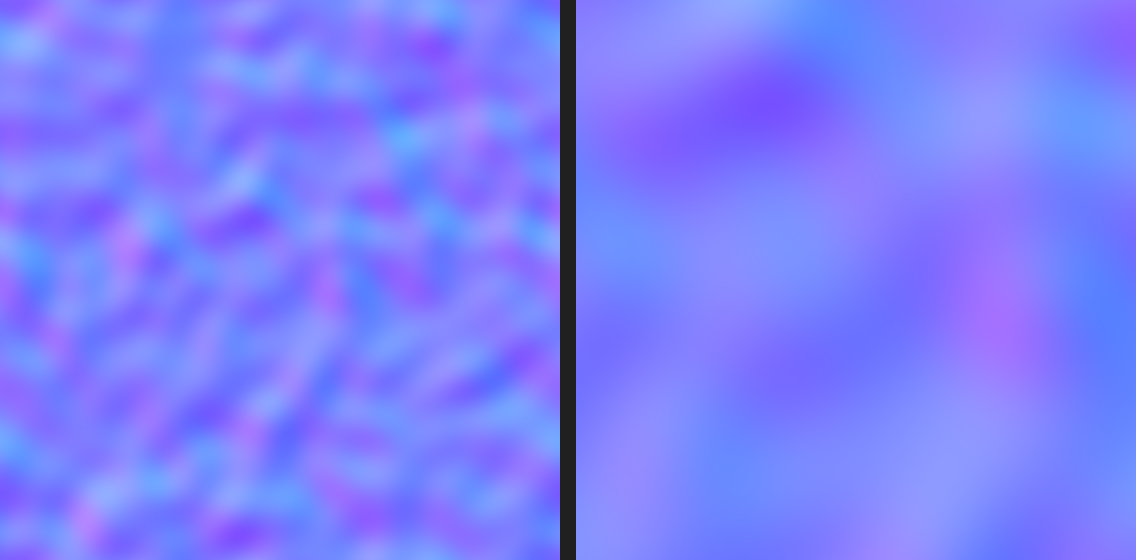
Left: the whole. Right: its middle third, enlarged.
Give the GLSL for this texture map, as a Shadertoy shader.

```glsl
// Tiling tangent-space normal map of a softly rippled, irregular surface.
// The height is a sum of random plane waves with whole wave numbers, so it wraps
// exactly; its analytic slope, scaled to a set contrast, gives red and green.

const float TAU = 6.2831853;
const int MAX_WAVES = 13;                   // highest wave number per axis
const float BANDWIDTH = 5.2;                // spread of the wave numbers
const vec2 CONTRAST = vec2(0.052, 0.061);   // deviation of red and green
const vec2 TILT_SIGN = vec2(-1.0, 1.0);     // green axis points down the canvas
const vec3 FLAT_COLOR = vec3(0.496, 0.502, 1.0);

// Two random values in 0..1 from a lattice point, without sine
vec2 hash22(vec2 p) {
    vec3 q = fract(p.xyx * vec3(0.1031, 0.1030, 0.0973));
    q += dot(q, q.yzx + 33.33);
    return fract((q.xx + q.yz) * q.zy);
}

// Slope of the wave sum, normalised to unit deviation on each axis
vec2 surfaceSlope(vec2 uv, float bandwidth, float seed) {
    vec2 slope = vec2(0.0);
    vec2 energy = vec2(0.0);
    for (int x = 0; x <= MAX_WAVES; x++) {
        for (int y = -MAX_WAVES; y <= MAX_WAVES; y++) {
            if (x == 0 && y <= 0) continue;      // half plane only
            vec2 wave = vec2(float(x), float(y));
            float freq = dot(wave, wave) / (bandwidth * bandwidth);
            if (freq > 6.5) continue;            // negligible waves

            vec2 rnd = hash22(wave + seed);
            float amp = (0.3 + rnd.x) * exp(-0.5 * freq);
            vec2 steepness = amp * wave;
            slope += steepness * cos(TAU * (dot(wave, uv) + rnd.y));
            energy += 0.5 * steepness * steepness;
        }
    }
    return slope * inversesqrt(energy);
}

void mainImage(out vec4 fragColor, in vec2 fragCoord) {
    vec2 uv = fragCoord / iResolution.xy;
    vec2 slope = surfaceSlope(uv, BANDWIDTH, 47.0);

    // Tilt shifts red and green, blue stays saturated
    vec3 color = FLAT_COLOR + vec3(slope * TILT_SIGN * CONTRAST, 0.0);
    fragColor = vec4(clamp(color, 0.0, 1.0), 1.0);
}
```
